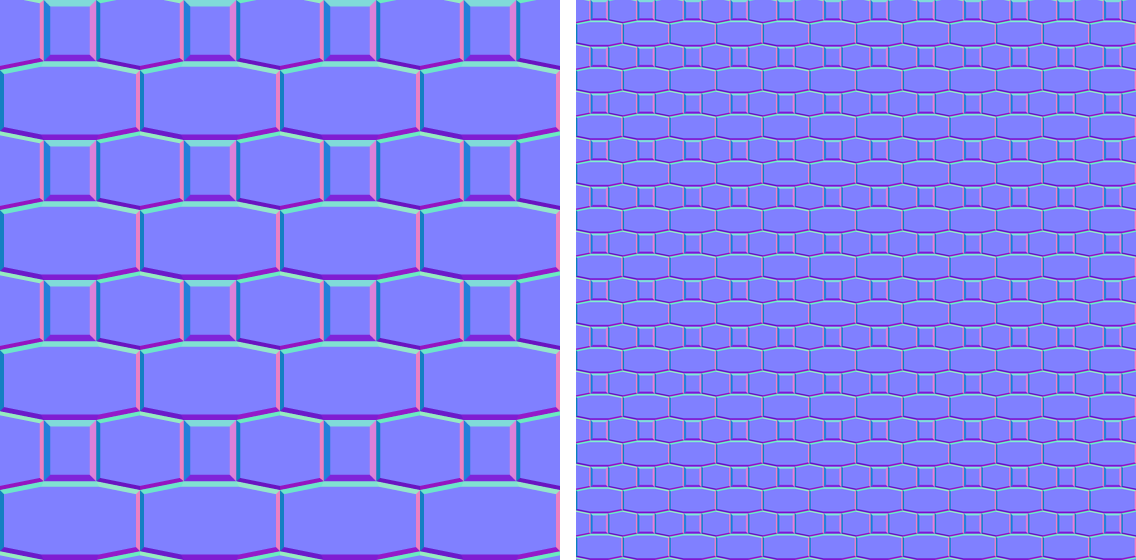
Left, the tile; right, the same tile 3 across and 3 down.
Write a WebGL 1 fragment shader that draws this texture map.

```glsl
precision highp float;

uniform vec2 u_resolution;

const float REPEATS = 4.0;
const float BEVEL_HEIGHT = 0.048;
const int SAMPLES = 4;

// Unit normal of the slanted edges, which fall 1 in 5
const vec2 SLANT = vec2(0.19612, 0.98058);

// Signed offset to the nearest wrapped copy of a centre
vec2 wrappedOffset(vec2 p, vec2 centre) {
  return fract(p - centre + 0.5) - 0.5;
}

// Surface normal of a bevelled tile, symmetric in both axes.
// apex is the point where the slanted edge starts;
// widths holds the bevel widths of the side, flat and slanted edges.
vec3 tileNormal(vec2 offset, vec2 halfSize, vec2 apex, vec3 widths) {
  vec2 a = abs(offset);
  vec3 inset = vec3(halfSize - a, dot(SLANT, apex - a)) / widths;
  float nearest = min(inset.x, min(inset.y, inset.z));
  if (nearest > 1.0) return vec3(0.0, 0.0, 1.0);

  vec2 facing = SLANT / widths.z;
  if (inset.x <= nearest) facing = vec2(1.0 / widths.x, 0.0);
  else if (inset.y <= nearest) facing = vec2(0.0, 1.0 / widths.y);
  vec2 side = vec2(offset.x < 0.0 ? -1.0 : 1.0, offset.y < 0.0 ? -1.0 : 1.0);
  return normalize(vec3(facing * side * BEVEL_HEIGHT, 1.0));
}

// Wide octagons alternate with rows of squares and hexagons
vec3 patternNormal(vec2 p) {
  vec2 wide = wrappedOffset(p, vec2(0.5, 0.28125));
  vec2 square = wrappedOffset(p, vec2(0.5, 0.78125));
  vec2 hexagon = wrappedOffset(p, vec2(0.0, 0.78125));

  float drop = max(0.0, abs(wide.x) - 0.1875) / 5.0;
  if (abs(wide.y) < 0.28125 - drop) {
    return tileNormal(wide, vec2(0.5, 0.28125), vec2(0.1875, 0.28125),
                      vec3(0.0292, 0.0396, 0.0349));
  }
  if (abs(square.x) < 0.1875) {
    vec2 halfSize = vec2(0.1875, 0.21875);
    return tileNormal(square, halfSize, halfSize, vec3(0.047));
  }
  return tileNormal(hexagon, vec2(0.3125, 0.28125), vec2(0.0, 0.28125),
                    vec3(0.0287));
}

void main() {
  // Average a grid of samples inside each pixel to smooth the edges
  vec3 colour = vec3(0.0);
  for (int j = 0; j < SAMPLES; j++) {
    for (int i = 0; i < SAMPLES; i++) {
      vec2 jitter = (vec2(float(i), float(j)) + 0.5) / float(SAMPLES) - 0.5;
      vec2 uv = (gl_FragCoord.xy + jitter) / u_resolution;
      colour += patternNormal(uv * REPEATS) * 0.5 + 0.5;
    }
  }
  gl_FragColor = vec4(colour / float(SAMPLES * SAMPLES), 1.0);
}
```
